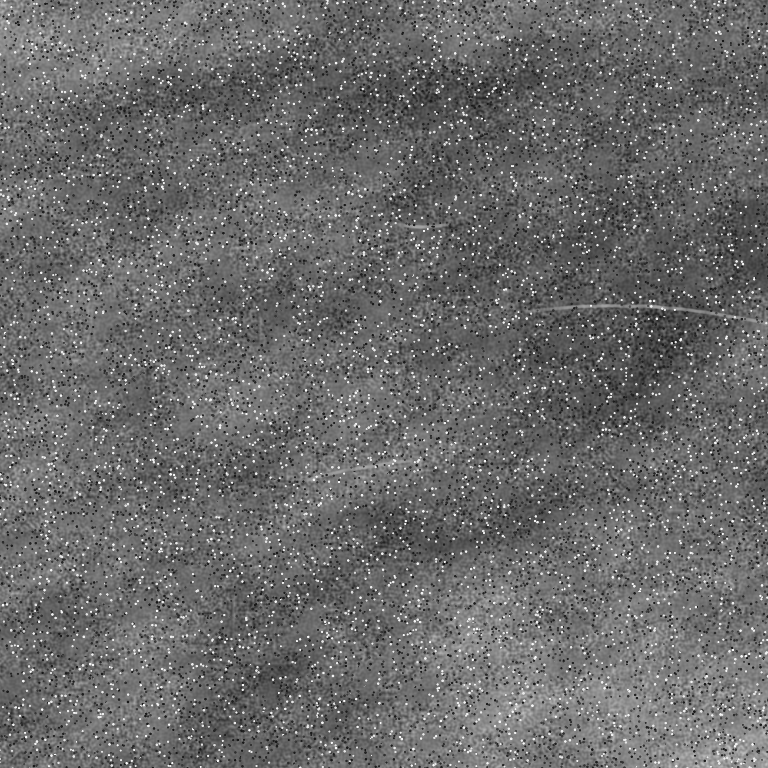
Reproduce this texture procedurally as a WebGL 2 fragment shader.

```glsl
#version 300 es
precision highp float;
// Grainy grey film: slanted dark clouds under coarse grain, a few thin pale
// scratches, and a dense dusting of dark and white specks. Clouds and grain
// are gradient noise; specks are jittered dots, one candidate per grid cell.

uniform vec2 u_resolution;
out vec4 fragColor;

vec3 hash3(vec2 p) {
    vec3 q = fract(p.xyx * vec3(0.1031, 0.1030, 0.0973));
    q += dot(q, q.yxz + 33.33);
    return fract((q.xxy + q.yzz) * q.zyx);
}

float cornerSlope(vec2 cell, vec2 offset) {
    float angle = 6.2832 * hash3(cell + 71.0).x;
    return dot(vec2(cos(angle), sin(angle)), offset);
}

float gradientNoise(vec2 p) {
    vec2 i = floor(p), f = fract(p);
    vec2 u = f * f * f * (f * (f * 6.0 - 15.0) + 10.0);
    vec2 e = vec2(1.0, 0.0);
    float low = mix(cornerSlope(i, f), cornerSlope(i + e.xy, f - e.xy), u.x);
    float high = mix(cornerSlope(i + e.yx, f - e.yx), cornerSlope(i + e.xx, f - e.xx), u.x);
    return mix(low, high, u.y);
}

float fbm(vec2 p) {
    float sum = 0.0, gain = 1.0;
    for (int k = 0; k < 5; k++) {
        sum += gain * gradientNoise(p);
        p = mat2(1.6, 1.2, -1.2, 1.6) * p + 17.3;
        gain *= 0.72;
    }
    return sum;
}

// Soft round falloff, 1 at the centre
float glow(vec2 p, vec2 centre, vec2 size) {
    vec2 d = (p - centre) / size;
    return exp(-dot(d, d));
}

// Broad tones: light corners, dark drifts rising to the right
float clouds(vec2 uv) {
    vec2 slanted = mat2(0.93, -0.37, 0.37, 0.93) * uv;
    float tone = 0.41 + 0.125 * fbm(slanted * vec2(4.0, 8.0) + 4.0);
    tone += 0.15 * glow(uv, vec2(0.95, 0.06), vec2(0.30, 0.20));
    tone += 0.09 * glow(uv, vec2(0.0, 1.0), vec2(0.22));
    tone += 0.04 * glow(uv, vec2(0.12, 0.45), vec2(0.25));
    tone -= 0.08 * glow(uv, vec2(0.80, 0.60), vec2(0.24, 0.20));
    tone -= 0.06 * glow(uv, vec2(0.35, 0.86), vec2(0.30, 0.08));
    return tone;
}

// Thin bent strokes, alternately short and long, fading at their ends
float scratches(vec2 uv, float pixel) {
    float light = 0.0;
    for (int k = 0; k < 4; k++) {
        float i = float(k), isLong = mod(i, 2.0);
        vec2 d = uv - vec2(fract(0.55 + 0.265 * i) + 0.04 * i * isLong, 0.705 - 0.105 * i);
        float reach = mix(0.04, 0.24 - 0.05 * i, isLong);
        float slope = isLong * (0.125 * i - 0.19);
        float curve = slope * d.x + mix(2.2, -0.6, isLong) * d.x * d.x;
        float wobble = 0.0015 * gradientNoise(vec2(uv.x * 30.0, i));
        float line = 1.0 - smoothstep(0.0006, 0.0022 + pixel, abs(d.y - curve - wobble));
        float ends = 1.0 - smoothstep(0.6, 1.0, abs(d.x) / reach);
        float wear = 0.8 + 0.7 * gradientNoise(vec2(uv.x * 45.0, i + 9.0));
        light += line * ends * wear * (0.25 + 0.6 * min(abs(i - 2.0), 1.0));
    }
    return light;
}

// Coverage of dark (x) and white (y) specks
vec2 specks(vec2 uv, float pixel) {
    const float GRID = 300.0;
    vec2 p = uv * GRID, home = floor(p), cover = vec2(0.0);
    float edge = max(0.75 * pixel * GRID, 0.3);
    float crowd = 1.0 + 0.9 * gradientNoise(uv * 22.0);
    for (int y = -1; y <= 1; y++)
    for (int x = -1; x <= 1; x++) {
        vec2 cell = home + vec2(x, y);
        vec3 r = hash3(cell + 300.0), s = hash3(cell + 907.0);
        float size = 0.36 + 0.16 * s.x;
        float dotCover = clamp((size - distance(p, cell + r.xy)) / edge + 0.5, 0.0, 1.0);
        float white = step(r.z, 0.05 * crowd);
        float dark = step(1.0 - 0.11 * crowd, r.z);
        cover = max(cover, dotCover * vec2(dark, white) * vec2(0.5 + 0.5 * s.y, 0.8 + 0.2 * s.y));
    }
    return cover;
}

void main() {
    vec2 uv = gl_FragCoord.xy / u_resolution;
    float pixel = 1.0 / min(u_resolution.x, u_resolution.y);

    // Grain, weaker in smooth patches
    float rough = smoothstep(-0.4, 0.3, gradientNoise(uv * 26.0 + 50.0));
    float grain = gradientNoise(uv * 231.0) + 0.5 * gradientNoise(uv * 107.0 + 8.0);
    float tone = clouds(uv) + grain * mix(0.08, 0.27, rough);

    tone = mix(tone, 0.68, clamp(scratches(uv, pixel), 0.0, 0.85));
    vec2 dust = specks(uv, pixel);
    tone = mix(tone, 0.09, dust.x);
    tone = mix(tone, 0.98, dust.y);
    fragColor = vec4(vec3(clamp(tone, 0.0, 1.0)), 1.0);
}
```
